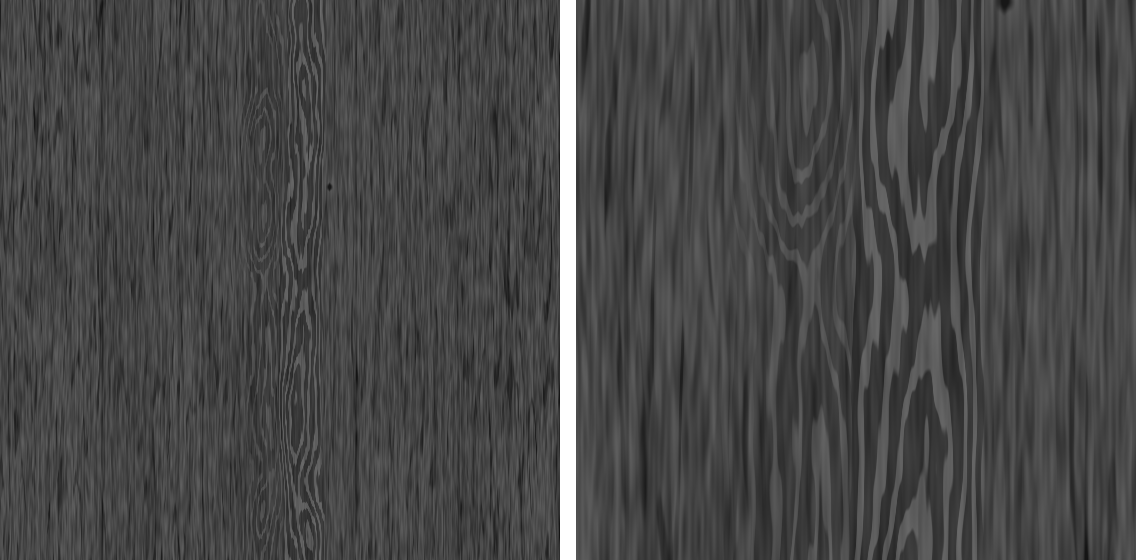
Left: the whole. Right: its middle third, enlarged.
Reproduce this texture procedurally as a WebGL 2 fragment shader.

```glsl
#version 300 es
precision highp float;
// Dark stained wood veneer: narrow upright strips of straight, porous grain
// made of thresholded stretched gradient noise, with two strips of cathedral
// figure near the middle drawn as contour rings of a warped height field.

uniform vec2 u_resolution;
out vec4 fragColor;

const float TAU = 6.2831853;
const float STRIP_COUNT = 11.0;
const float BASE_TONE = 0.270;
const float STRIP_TONE_VARIATION = 0.016;
const float FIBRE_CONTRAST = 0.05;
const float HAIR_CONTRAST = 0.095;
const float PORE_DEPTH = 0.085;
const float SEAM_DEPTH = 0.11;
const vec2 FIBRE_SCALE = vec2(165.0, 4.5);
const vec2 FRAY_SCALE = vec2(250.0, 22.0);
const vec2 HAIR_SCALE = vec2(340.0, 26.0);
const vec2 STREAK_SCALE = vec2(95.0, 2.2);
const vec2 PORE_SCALE = vec2(62.0, 3.2);
const vec2 PORE_BREAK_SCALE = vec2(110.0, 11.0);
const vec2 KNOT_CENTRE = vec2(0.589, 0.666);

// Figure strips: centre x, half width, rings per side, ring height along y.
const vec4 BROAD_FIGURE = vec4(0.540, 0.036, 3.2, 5.5);
const vec4 FINE_FIGURE = vec4(0.468, 0.042, 4.4, 5.0);

uint hashBits(uint n) {
  n = (n ^ (n >> 16)) * 0x7feb352du;
  n = (n ^ (n >> 15)) * 0x846ca68bu;
  return n ^ (n >> 16);
}

float hash(vec2 cell) {
  ivec2 c = ivec2(cell);
  return float(hashBits(uint(c.x) + hashBits(uint(c.y))) >> 8) / 16777216.0;
}

float cornerSlope(vec2 cell, vec2 offset) {
  float angle = TAU * hash(cell);
  return dot(vec2(cos(angle), sin(angle)), offset);
}

float gradientNoise(vec2 p) {
  vec2 i = floor(p), f = fract(p);
  vec2 w = f * f * f * (f * (f * 6.0 - 15.0) + 10.0);
  vec2 e = vec2(1.0, 0.0);
  float low = mix(cornerSlope(i, f), cornerSlope(i + e, f - e), w.x);
  float high = mix(cornerSlope(i + e.yx, f - e.yx),
                   cornerSlope(i + e.xx, f - e.xx), w.x);
  return mix(low, high, w.y);
}

// Sideways position within a figure strip, -1 to 1 from edge to edge.
float figureOffset(vec2 p, vec4 figure, float seed) {
  float drift = 0.012 * gradientNoise(vec2(seed, p.y * 3.0));
  return (p.x - figure.x - drift) / figure.y;
}

// Growth rings as contours: calm at the sides, arched along a wandering crest.
float ringPhase(vec2 p, float across, vec4 figure, float seed, float jag) {
  float middle = 1.0 - min(across * across, 1.0);
  float side = across - 0.9 * gradientNoise(vec2(seed + 1.9, p.y * 4.5)) * middle;
  float arch = sqrt(side * side + 0.02) * 0.5 + side * side * 0.5;
  float along = gradientNoise(vec2(seed + 7.3, p.y * 3.1))
              + 0.3 * gradientNoise(vec2(seed + 3.6, p.y * 9.0));
  float warp = gradientNoise(p * vec2(30.0, 8.0) + seed)
             + 0.4 * gradientNoise(p * vec2(64.0, 16.0) + seed);
  float wander = mix(0.4, 1.0, middle);
  return figure.z * arch + (figure.w * along + 1.1 * warp) * wander + 0.3 * jag;
}

float ringBand(float phase, float threshold) {
  float soft = 0.2 + 1.0 * fwidth(phase);
  return smoothstep(threshold - soft, threshold + soft, cos(TAU * phase));
}

void main() {
  vec2 p = gl_FragCoord.xy / u_resolution;
  float pixel = 1.0 / u_resolution.x;

  // Gentle sway of the fibres.
  vec2 g = p + vec2(0.003 * gradientNoise(p * vec2(9.0, 4.0)), 0.0);
  float fray = gradientNoise(g * FRAY_SCALE + 7.0);
  float hair = gradientNoise(g * HAIR_SCALE + 31.0);
  float streak = gradientNoise(g * STREAK_SCALE + 57.0);

  // Long fibres with crisp, frayed edges.
  float fibre = gradientNoise(g * FIBRE_SCALE) + 0.45 * fray;
  fibre = smoothstep(-0.13, 0.13, fibre) - 0.5;

  // Pores: thin dark lines on a contour of noise, broken up lengthwise.
  float contour = abs(gradientNoise(g * PORE_SCALE + 83.0) - 0.06);
  float pores = 1.0 - smoothstep(0.04, 0.10, contour);
  pores *= smoothstep(-0.1, 0.1, gradientNoise(g * PORE_BREAK_SCALE + 19.0));

  // Straight grain, with tone and roughness set per strip.
  float strip = floor(p.x * STRIP_COUNT);
  float rough = mix(0.55, 1.25, hash(vec2(strip, 5.0)));
  rough += 0.2 * gradientNoise(p * vec2(14.0, 2.0) + 11.0);
  float grain = FIBRE_CONTRAST * fibre + HAIR_CONTRAST * hair + 0.02 * streak;
  float tone = BASE_TONE + grain * mix(0.85, 1.1, rough);
  tone += STRIP_TONE_VARIATION * (hash(vec2(strip, 9.0)) - 0.5);
  tone -= PORE_DEPTH * rough * (pores - 0.1);

  // Broken dark lines where strips meet.
  float seamId = floor(p.x * STRIP_COUNT + 0.5);
  float seamDistance = abs(g.x - seamId / STRIP_COUNT);
  float seam = 1.0 - smoothstep(0.0006, 0.0014 + pixel, seamDistance);
  float broken = smoothstep(-0.4, 0.1, gradientNoise(vec2(seamId + 0.5, p.y * 9.0)));
  tone -= SEAM_DEPTH * seam * broken * hash(vec2(seamId, 2.0));

  // Fine dark figure on the left, thinning out along its length.
  float across = figureOffset(p, FINE_FIGURE, 20.4);
  float band = ringBand(ringPhase(p, across, FINE_FIGURE, 20.4, fray), 0.6);
  float presence = 0.75 + 0.8 * gradientNoise(vec2(p.x * 22.0, p.y * 4.0) + 5.0);
  float cover = 1.0 - smoothstep(0.7, 1.1, abs(across) + 0.4 * streak);
  float figureTone = mix(0.222, 0.33, band) + 0.7 * grain - 0.03 * pores;
  tone = mix(tone, figureTone, cover * clamp(presence, 0.0, 1.0));

  // Broad bright figure on the right.
  across = figureOffset(p, BROAD_FIGURE, 42.7);
  band = ringBand(ringPhase(p, across, BROAD_FIGURE, 42.7, fray), 0.35);
  cover = 1.0 - smoothstep(0.9, 1.12, abs(across) + 0.25 * streak);
  figureTone = mix(0.21, 0.37, band) + 0.6 * grain - 0.025 * pores;
  tone = mix(tone, figureTone, cover);

  // One small dark knot.
  float knot = length((p - KNOT_CENTRE) * vec2(1.0, 0.75)) + 0.002 * fray;
  tone = mix(0.09, tone, smoothstep(0.002, 0.007, knot));

  fragColor = vec4(vec3(clamp(tone, 0.08, 0.43)), 1.0);
}
```
